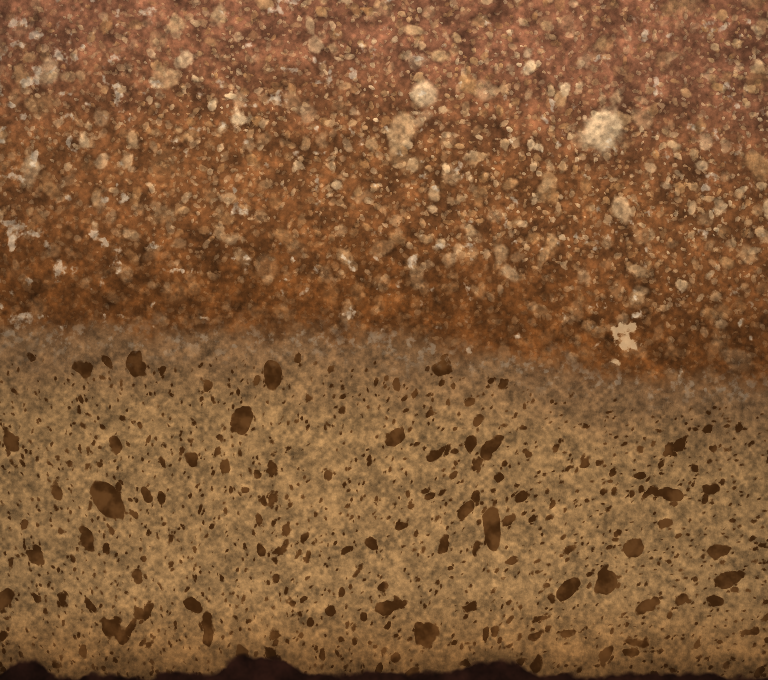
This texture is drawn by a WebGL 2 fragment shader. Its source:

```glsl
#version 300 es
precision highp float;
// Side of a baked loaf: flaky toasted crust above a porous crumb with a charred base.
uniform vec2 u_resolution;
out vec4 outColor;

// Colours of crust, flakes, crumb, pores and base
const vec3 CRUST_TOP = vec3(0.53, 0.34, 0.24), CRUST_MID = vec3(0.48, 0.30, 0.17);
const vec3 CRUST_LOW = vec3(0.39, 0.23, 0.11), FLOUR = vec3(0.88, 0.79, 0.67);
const vec3 FLAKE_GOLD = vec3(0.72, 0.51, 0.31), FLAKE_PALE = vec3(0.93, 0.78, 0.59);
const vec3 CRUMB_TOP = vec3(0.47, 0.34, 0.22), CRUMB_MID = vec3(0.58, 0.44, 0.28);
const vec3 CRUMB_LOW = vec3(0.50, 0.35, 0.20), CHAR = vec3(0.13, 0.07, 0.05);
const vec3 PORE_DARK = vec3(0.22, 0.12, 0.04), PORE_FLOOR = vec3(0.37, 0.23, 0.11);
// Seam between crust and crumb
const float SEAM_LEFT = 0.515, SEAM_DROP = 0.085, SEAM_BLUR = 0.026;
// Landmarks: centre and radius
const vec3 BIG_FLAKE = vec3(0.885, 0.808, 0.036), ROUND_FLAKE = vec3(0.624, 0.862, 0.021);
const vec3 LEFT_PORE = vec3(0.158, 0.265, 0.032), TOP_PORE = vec3(0.400, 0.449, 0.025);
const vec3 SLOT_PORE = vec3(0.725, 0.224, 0.034), GRIT_CLUSTER = vec3(0.917, 0.495, 0.028);

float hash(vec2 p) { return fract(sin(dot(p, vec2(127.1, 311.7))) * 43758.5); }
vec2 hash2(vec2 p) { return vec2(hash(p), hash(p + 19.7)); }
vec2 rotate(vec2 p, float a) { return mat2(cos(a), -sin(a), sin(a), cos(a)) * p; }
float noise(vec2 p) {
  vec2 i = floor(p), f = fract(p);
  f = f * f * (3.0 - 2.0 * f);
  return mix(mix(hash(i), hash(i + vec2(1, 0)), f.x),
             mix(hash(i + vec2(0, 1)), hash(i + 1.0), f.x), f.y);
}
float fbm(vec2 p) {
  float sum = 0.0, amp = 0.53;
  for (int i = 0; i < 4; i++, amp *= 0.5) {
    sum += amp * noise(p);
    p = rotate(p, 0.7) * 2.03 + 7.3;
  }
  return sum;
}
// Lays one flake with a soft shadow and a lit upper-left side
vec3 layFlake(vec3 base, vec2 d, float r, float wobble, vec3 tint, float opacity) {
  float dist = length(d) / r + wobble;
  float lit = 0.98 + 0.12 * clamp((d.y - d.x) / r, -1.0, 1.0);
  base *= 1.0 - 0.13 * opacity * smoothstep(1.5, 0.9, dist);
  return mix(base, tint * lit, opacity * smoothstep(1.15, 0.6, dist));
}
// Scatters flakes on a jittered grid
vec3 scatterFlakes(vec3 base, vec2 p, float scale, float density, float opacity) {
  vec2 q = p * scale, cell = floor(q);
  float wobble = (fbm(q * 2.3) - 0.5) * 1.4;
  for (int k = 0; k < 9; k++) {
    vec2 id = cell + vec2(k % 3 - 1, k / 3 - 1);
    vec2 h = hash2(id + scale), g = hash2(id + scale + 53.0);
    if (g.x > density) continue;
    vec2 d = rotate(q - id - h, g.y * 6.28);
    d.y *= 1.0 + 0.9 * h.x;
    vec3 tint = mix(FLAKE_GOLD, FLAKE_PALE, hash(id + 91.0));
    base = layFlake(base, d, mix(0.3, 0.6, h.y * h.y), wobble, tint, opacity * (0.3 + 0.7 * g.y));
  }
  return base;
}
// Signed distance to scattered ragged pores, in canvas units
float pores(vec2 p, float scale, float density, float radius) {
  vec2 q = p * scale, cell = floor(q);
  float ragged = (fbm(q * 2.8) - 0.5) * 0.6, best = 1.0;
  for (int k = 0; k < 9; k++) {
    vec2 id = cell + vec2(k % 3 - 1, k / 3 - 1);
    vec2 h = hash2(id + scale), g = hash2(id + scale + 29.0);
    if (g.x > density) continue;
    vec2 d = rotate(q - id - h, mix(0.4, -1.1, p.x) + (g.y - 0.5) * 1.4);
    d.x *= 1.3 + 0.9 * h.x;
    best = min(best, length(d) - radius * (0.4 + 0.6 * h.y) + ragged);
  }
  return best / scale;
}
float tallPore(vec2 p, vec3 place, float tilt, float narrow) {
  return length(rotate(p - place.xy, tilt) * vec2(narrow, 1.0)) - place.z;
}
vec3 crust(vec2 p, float u, float height) {
  vec3 col = mix(CRUST_LOW, CRUST_MID, smoothstep(0.03, 0.24, height));
  col = mix(col, CRUST_TOP, smoothstep(0.24, 0.46, height)) * (0.58 + 0.84 * fbm(p * 38.0));
  float toast = mix(0.32, 1.0, smoothstep(0.03, 0.25, height)) * mix(0.75, 1.0, smoothstep(0.0, 0.35, u));
  toast *= 0.55 + 0.9 * fbm(p * 9.0);
  col = scatterFlakes(col, p, 112.0, 0.6, toast * 0.6);
  col = scatterFlakes(col, p, 62.0, 0.55, toast * 0.75);
  col = scatterFlakes(col, p, 35.0, 0.38, toast * 0.85);
  col = scatterFlakes(col, p, 21.0, 0.22, toast * 0.8);
  float wobble = (fbm(p * 55.0) - 0.5) * 0.8;
  col = layFlake(col, p - BIG_FLAKE.xy, BIG_FLAKE.z, wobble, FLAKE_PALE, 0.8);
  col = layFlake(col, p - ROUND_FLAKE.xy, ROUND_FLAKE.z, wobble * 0.4, FLAKE_PALE, 0.75);
  float dust = smoothstep(0.7, 0.84, fbm(p * 58.0) + 0.06 * smoothstep(0.3, 0.0, u));
  return mix(col, FLOUR, 0.6 * dust) * (0.66 + 0.72 * fbm(p * 150.0));
}
vec3 crumb(vec2 p, float depth) {
  vec3 col = mix(CRUMB_TOP, CRUMB_MID, smoothstep(0.0, 0.15, depth));
  col = mix(CRUMB_LOW, col, smoothstep(0.0, 0.15, p.y));
  col *= 0.44 + 0.42 * fbm(p * 45.0) + 0.74 * fbm(p * 165.0);
  float d = min(pores(p, 13.0, 0.48, 0.28), pores(p, 25.0, 0.48, 0.29));
  d = min(d, min(pores(p, 50.0, 0.4, 0.27), pores(p, 92.0, 0.35, 0.27)));
  float landmark = min(tallPore(p, LEFT_PORE, 0.65, 1.7), tallPore(p, SLOT_PORE, 0.1, 2.6));
  landmark = min(landmark, tallPore(p, TOP_PORE, 0.1, 1.9));
  d = min(d, landmark + 0.022 * (fbm(p * 50.0) - 0.5)) + 0.012 * smoothstep(0.055, 0.01, depth);
  vec3 inside = mix(PORE_DARK, PORE_FLOOR, smoothstep(0.35, 0.7, fbm(p * 45.0)));
  return mix(col, inside, 0.9 * smoothstep(0.002, -0.002, d));
}
void main() {
  vec2 p = gl_FragCoord.xy / u_resolution.y;
  float u = gl_FragCoord.x / u_resolution.x;
  float height = p.y - SEAM_LEFT + SEAM_DROP * smoothstep(0.3, 1.05, u) + 0.05 * (fbm(p * 22.0) - 0.5);
  vec3 col = mix(crumb(p, -height), crust(p, u, height), smoothstep(-SEAM_BLUR, SEAM_BLUR, height));
  // Pale grit along the seam and one crumbly cluster
  float grit = smoothstep(0.5, 0.75, fbm(p * 110.0)) * exp(-pow((height + 0.01) / 0.025, 2.0));
  col = mix(col, FLOUR * 0.8, 0.4 * grit);
  float cluster = length((p - GRIT_CLUSTER.xy) * vec2(1.3, 0.8)) / GRIT_CLUSTER.z + 3.0 * (fbm(p * 75.0) - 0.5);
  col = mix(col, FLAKE_PALE, 0.7 * smoothstep(0.8, 0.3, cluster));
  // Charred base with raised lumps, then falloff at the sides
  vec3 lumps = exp(-pow(abs(u - vec3(0.03, 0.33, 0.65)) / vec3(0.03, 0.055, 0.045), vec3(4.0)));
  float base = 0.03 * (fbm(p * 28.0) - 0.22) + dot(lumps, vec3(0.018, 0.022, 0.014));
  col *= 1.0 - 0.25 * smoothstep(0.04, 0.0, p.y - base);
  col = mix(col, CHAR * (0.4 + 1.2 * fbm(p * 50.0)), smoothstep(0.004, -0.004, p.y - base));
  outColor = vec4(col * (1.0 - 0.12 * pow(abs(2.0 * u - 1.0), 3.0)), 1.0);
}
```
